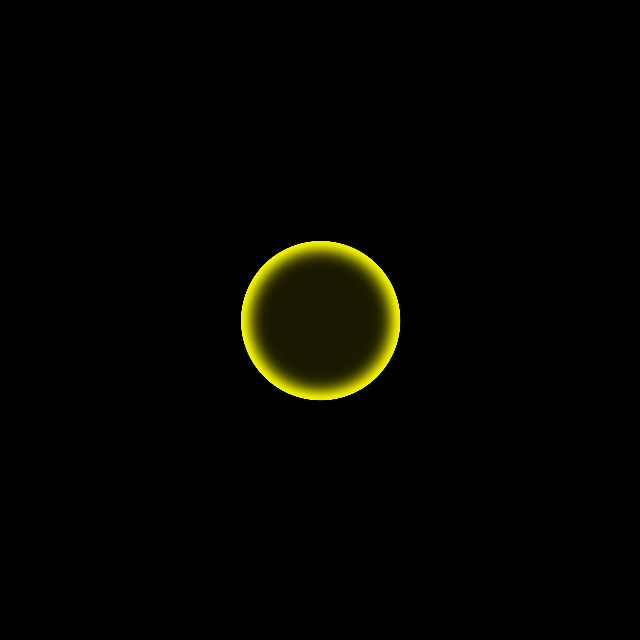
Reproduce this background procedurally as a three.js fragment shader.

```glsl
#define DISC_CENTER vec2(0.501, 0.499)
#define DISC_RADIUS 0.125
#define EDGE_SOFTNESS 0.0008
#define RIM_WIDTH 0.0203
#define BODY_LEVEL 0.095
#define RIM_LEVEL 0.96
#define GLOW_COLOR vec3(1.0, 1.0, 0.0)

varying vec2 vUv;

// Signed distance to a circle, negative inside
float circleDistance(vec2 point, vec2 center, float radius) {
  return length(point - center) - radius;
}

// Bell-shaped falloff from the rim inward
float rimGlow(float signedDistance) {
  float depth = signedDistance / RIM_WIDTH;
  return exp(-depth * depth);
}

void main() {
  float signedDistance = circleDistance(vUv, DISC_CENTER, DISC_RADIUS);

  // Dim body brightening toward the rim
  float brightness = mix(BODY_LEVEL, RIM_LEVEL, rimGlow(signedDistance));

  // Crisp outer edge against black
  float coverage = 1.0 - smoothstep(-EDGE_SOFTNESS, 0.0, signedDistance);

  gl_FragColor = vec4(GLOW_COLOR * brightness * coverage, 1.0);
}
```
